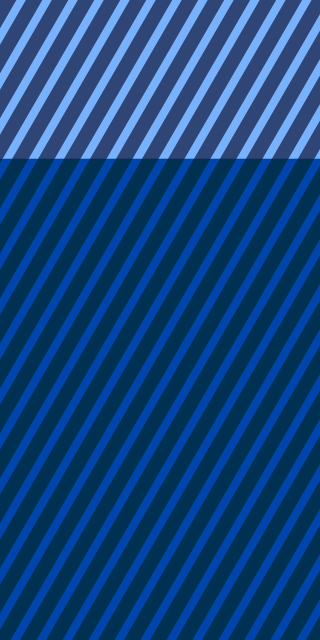
This pattern is drawn by a Shadertoy shader. Its source:

```glsl
// Diagonal stripes at sixty degrees, pale in the top quarter and deep blue below.

// Antialiased coverage of evenly spaced bands; d runs across them.
float stripes(float d, float period, float width, float pixel) {
    float fromCentre = abs(fract(d / period + 0.5) - 0.5) * period;
    return clamp((0.5 * width - fromCentre) / pixel + 0.5, 0.0, 1.0);
}

void mainImage(out vec4 fragColor, in vec2 fragCoord) {
    // One unit is the canvas width
    vec2 p = fragCoord / iResolution.x;
    float pixel = 1.0 / iResolution.x;
    float height = iResolution.y / iResolution.x;

    // Distance across the stripes, which run unbroken through both zones
    float angle = radians(60.0);
    float across = dot(p, vec2(sin(angle), -cos(angle))) - 0.0414;
    float band = stripes(across, 0.0703, 0.0257, pixel);

    // Two palettes meeting at a horizontal edge
    vec3 lower = mix(vec3(0.0, 0.19, 0.32), vec3(0.0, 0.27, 0.67), band);
    vec3 upper = mix(vec3(0.18, 0.27, 0.46), vec3(0.47, 0.70, 0.99), band);
    float inUpper = clamp((p.y - 0.752 * height) / pixel + 0.5, 0.0, 1.0);

    fragColor = vec4(mix(lower, upper, inUpper), 1.0);
}
```
